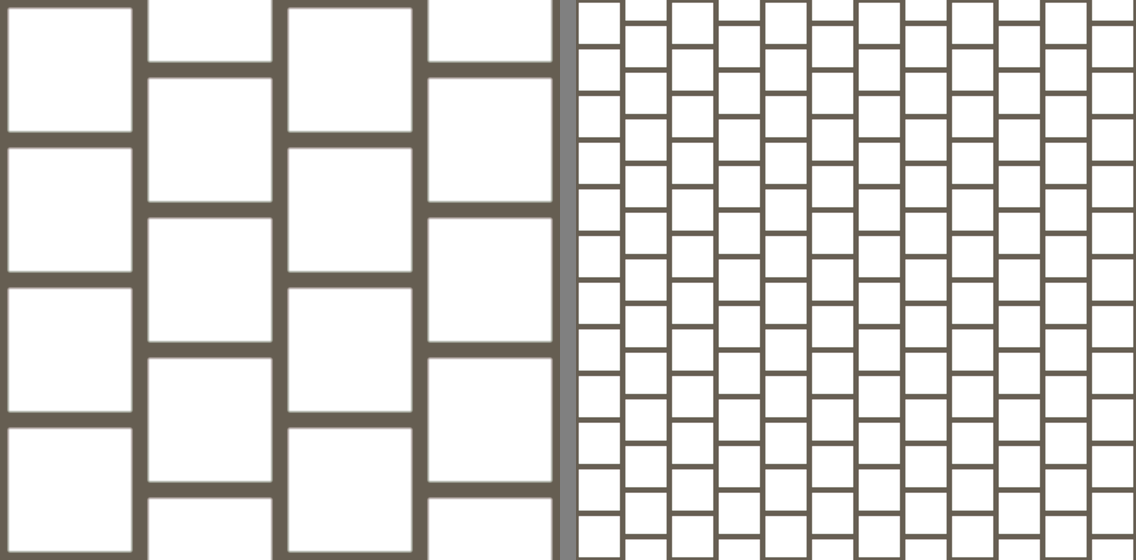
Left: one tile. Right: repeated 3 by 3.
Reproduce this pattern procedurally as a Shadertoy shader.

```glsl
#define REPEATS 4.0
#define TILE_HALF 0.4414
#define CORNER_RADIUS 0.016
#define EDGE_SOFTNESS 0.0234
#define COLUMN_SHIFT 0.5
#define EDGE_TINT 0.012
#define TILE_COLOR vec3(1.0)
#define GROUT_COLOR vec3(0.40, 0.37, 0.32)

float roundedBox(vec2 p, float halfSize, float radius) {
    vec2 q = abs(p) - halfSize + radius;
    return length(max(q, 0.0)) + min(max(q.x, q.y), 0.0) - radius;
}

void mainImage(out vec4 fragColor, in vec2 fragCoord) {
    vec2 grid = fragCoord / iResolution.xy * REPEATS;

    // Every second column slides by half a tile
    grid.y += COLUMN_SHIFT * mod(floor(grid.x), 2.0);
    vec2 local = fract(grid) - 0.5;

    // Linear soft edge, never narrower than one pixel
    float pixel = REPEATS / min(iResolution.x, iResolution.y);
    float softness = max(EDGE_SOFTNESS, pixel);
    float dist = roundedBox(local, TILE_HALF, CORNER_RADIUS);
    float grout = clamp(dist / softness + 0.5, 0.0, 1.0);
    vec3 color = mix(TILE_COLOR, GROUT_COLOR, grout);

    // Faint warm upper rim and greenish lower rim
    float rim = 4.0 * grout * (1.0 - grout);
    color += EDGE_TINT * rim * local.y / TILE_HALF * vec3(1.0, -1.0, 0.0);

    fragColor = vec4(color, 1.0);
}
```
